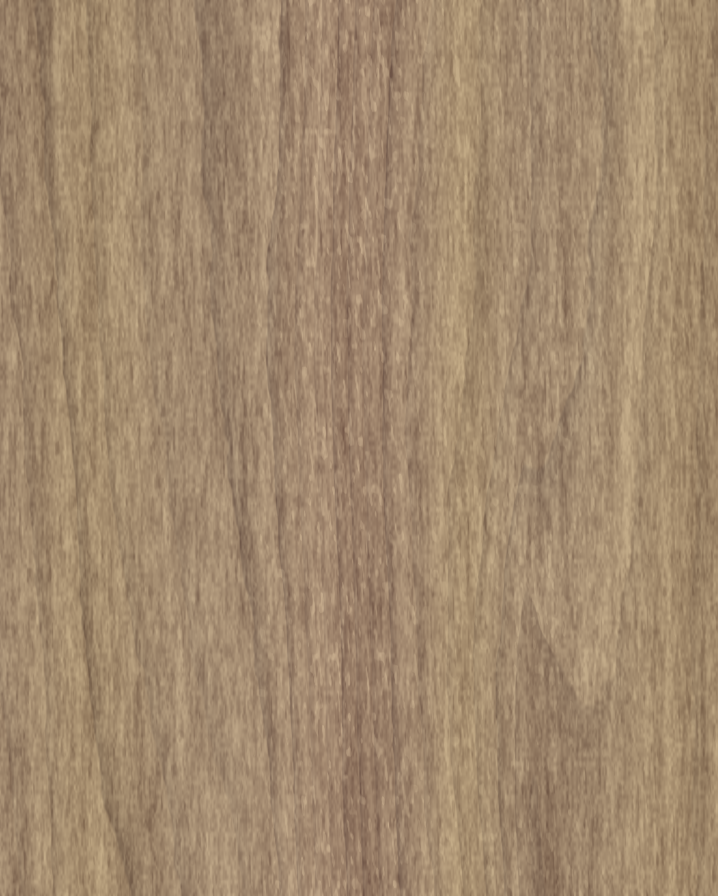
Reproduce this texture procedurally as a WebGL 2 fragment shader.

```glsl
#version 300 es
precision highp float;

uniform vec2 u_resolution;
out vec4 fragColor;

float hash(vec2 p) {
    vec3 q = fract(vec3(p.xyx) * 0.1031);
    q += dot(q, q.yzx + 33.33);
    return fract((q.x + q.y) * q.z);
}

float valueNoise(vec2 p) {
    vec2 cell = floor(p);
    vec2 f = fract(p);
    f = f * f * (3.0 - 2.0 * f);
    float low = mix(hash(cell), hash(cell + vec2(1.0, 0.0)), f.x);
    float high = mix(hash(cell + vec2(0.0, 1.0)), hash(cell + 1.0), f.x);
    return mix(low, high, f.y);
}

// Signed noise, stretched by the given frequencies
float grain(vec2 p, vec2 frequency, float seed) {
    return valueNoise(p * frequency + seed) - 0.5;
}

float bump(float x, float centre, float width) {
    float d = (x - centre) / width;
    return exp(-d * d);
}

// Growth-ring phase: slanted on the left, dense in the middle, peaked at the heart
float ringPhase(vec2 p, float heart) {
    float slant = 0.09 * (p.y - 0.5) * (1.0 - smoothstep(0.2, 0.36, p.x));
    float phase = 19.0 * (p.x + slant) + 3.5 * smoothstep(0.3, 0.46, p.x);
    float dx = p.x - heart;
    float rise = 1.0 - smoothstep(0.08, 0.75, p.y);
    phase += 3.8 * rise * exp(-sqrt(dx * dx + 0.00003) / 0.06);
    phase += 1.6 * grain(p, vec2(6.0, 1.1), 11.3);
    phase += 0.55 * grain(p, vec2(13.0, 3.2), 27.1);
    phase += 0.15 * grain(p, vec2(40.0, 14.0), 5.7);
    return phase + 0.07 * grain(p, vec2(110.0, 60.0), 41.9);
}

// x: tone of the ring, y: darkness of its sharp late-wood edge
vec2 ringProfile(float phase, float softness, float decay, float seed) {
    float id = floor(phase);
    float s = phase - id;
    float edge = smoothstep(0.0, softness, s);
    float tone = mix(hash(vec2(id - 1.0, seed)), hash(vec2(id, seed)), edge);
    float strength = 0.3 + 0.7 * hash(vec2(id, seed + 7.0));
    return vec2(tone - 0.5, strength * edge * exp(-decay * s));
}

// Short slightly tilted dashes
float flecks(vec2 p, vec2 frequency, float tilt, float threshold) {
    vec2 q = vec2(p.x + tilt * p.y, p.y);
    return smoothstep(threshold, threshold + 0.18, valueNoise(q * frequency));
}

void main() {
    vec2 p = gl_FragCoord.xy / u_resolution.y;
    float heart = 0.585 + 0.03 * (0.4 - p.y);
    float phase = ringPhase(p, heart);
    float slope = fwidth(phase);
    float centre = bump(p.x, 0.39, 0.085);

    // Broad rings and the finer lines between them
    vec2 rings = ringProfile(phase, clamp(slope * 1.4, 0.05, 0.5), 4.5, 3.0);
    vec2 lines = ringProfile(phase * 3.0 + 0.4, clamp(slope * 4.2, 0.15, 0.7), 3.5, 19.0);
    float tone = 0.665 + 0.24 * rings.x - 0.55 * rings.y;
    tone += 0.12 * lines.x - (0.14 + 0.16 * centre) * lines.y;

    // Wide shading
    float golden = bump(p.x, 0.1, 0.07) + bump(p.x, 0.52, 0.04) + bump(p.x, 0.77, 0.1);
    float heartShade = bump(p.x, heart, 0.055) * (1.0 - smoothstep(0.25, 0.42, p.y));
    tone += 0.13 * golden - 0.05 * centre - 0.13 * heartShade;
    tone -= 0.1 * bump(p.x, 0.0, 0.04);
    tone += 0.18 * grain(p, vec2(9.0, 1.2), 63.0);
    tone += 0.24 * grain(p, vec2(60.0, 1.6), 71.0);

    // Fibres, pores and pale flecks
    tone += 0.27 * grain(p, vec2(190.0, 12.0), 83.0);
    tone += 0.4 * grain(p, vec2(360.0, 48.0), 97.0);
    tone += 0.36 * grain(p, vec2(480.0, 190.0), 13.0);
    tone -= 0.2 * flecks(p + 2.7, vec2(310.0, 50.0), 0.03, 0.7);
    float paleShare = 0.1 + 0.24 * centre + 0.1 * bump(p.x, 0.6, 0.08);
    tone += paleShare * flecks(p, vec2(290.0, 75.0), 0.1, 0.68);

    // Tone to colour, with golden, rosy and grey shifts
    vec3 darkWood = vec3(0.49, 0.391, 0.314);
    vec3 paleWood = vec3(0.725, 0.632, 0.511);
    vec3 color = mix(darkWood, paleWood, clamp(tone, -0.25, 1.15));
    color += vec3(0.006, 0.005, -0.014) * golden;
    color += vec3(0.006, -0.005, 0.002) * centre;
    color += vec3(-0.015, 0.0, 0.012) * rings.y;
    fragColor = vec4(color, 1.0);
}
```
